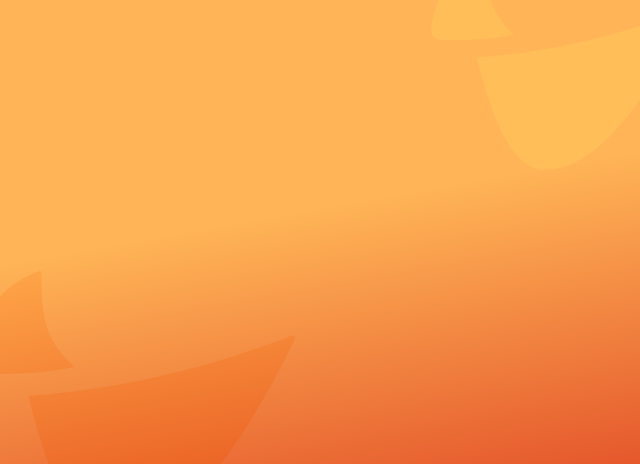
Write a Shadertoy shader that draws this background.

```glsl
// A warm amber field that deepens to red-orange toward the lower right,
// with two pairs of curved sails, pale above and dark below.
// Each pair is one signed shape built from parabolas, an arc and a power curve.

// Maximum of two distances with a rounded corner of size k
float roundMax(float a, float b, float k) {
    float blend = max(k - abs(a - b), 0.0) / k;
    return max(a, b) + 0.25 * k * blend * blend;
}

// Wide sail with its sharp corner at the origin
float sail(vec2 p) {
    float slope = 0.072 + 0.124 * p.x;
    float rim = (p.y - p.x * (0.072 + 0.062 * p.x)) / sqrt(1.0 + slope * slope);

    // The hull is a parabola, narrower on the left than on the right
    float height = p.y + 1.35;
    vec2 flare = p.x < 0.81 ? vec2(0.857, 0.133) : vec2(1.2, 0.05);
    float u = p.x - 0.81 - flare.y * height;
    float k = flare.x * flare.x;
    float hull = (u * u / k - height) / length(vec2(2.0 * u / k, 1.0));

    return roundMax(rim, hull, mix(0.005, 0.06, smoothstep(0.5, 2.0, p.x)));
}

// Small fin above the sail, hollow along its right side
float fin(vec2 p) {
    float back = length(p - vec2(0.43, 0.27)) - 0.988;
    float foot = 0.21 + 0.14 * (p.x + 0.25) * (p.x + 0.25) - p.y;
    float drop = max(1.224 - p.y, 0.0);
    float hollow = (p.x - 0.12 - 0.39 * pow(drop, 3.5))
                 / length(vec2(1.0, 1.365 * pow(drop, 2.5)));
    return max(roundMax(roundMax(back, foot, 0.12), hollow, 0.03), foot);
}

// Coverage of a sail and fin pair placed at a corner point
float sailPair(vec2 p, vec2 corner, float size) {
    vec2 local = (p - corner) / size;
    float pixel = 1.0 / (iResolution.y * size);
    return 1.0 - smoothstep(-0.7 * pixel, 0.7 * pixel, min(sail(local), fin(local)));
}

void mainImage(out vec4 fragColor, in vec2 fragCoord) {
    vec2 p = fragCoord / iResolution.y;

    // Tilted gradient, flat above its starting line
    float depth = clamp(0.261 * p.x - 1.47 * p.y + 0.641, 0.0, 1.0);
    vec3 color = mix(vec3(1.0, 0.71, 0.341), vec3(0.898, 0.345, 0.172), depth);

    // Pale pair at the upper right
    color = mix(color, vec3(1.0, 0.747, 0.345), sailPair(p, vec2(1.029, 0.876), 0.179));

    // Dark pair at the lower left, shaded along the same gradient
    vec3 ember = mix(vec3(1.0, 0.66, 0.29), vec3(0.90, 0.32, 0.11), depth);
    color = mix(color, ember, sailPair(p, vec2(0.0627, 0.147), 0.224));

    fragColor = vec4(color, 1.0);
}
```
